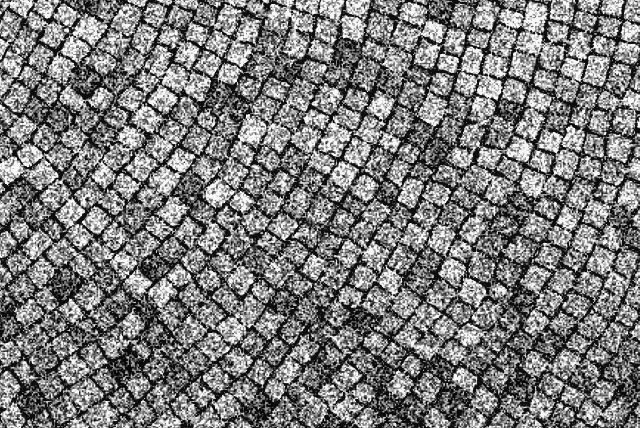
This texture is drawn by a Shadertoy shader. Its source:

```glsl
// Speckled granite setts laid in wide curved courses, in black and white.

const vec2 ARC_CENTRE = vec2(-0.9, 1.55); // in canvas heights
const float PITCH = 0.0565;               // course spacing, in canvas heights
const float JOINT = 0.036;                // half joint width, in courses

float hash(vec2 p) {
    vec3 q = fract(p.xyx * vec3(0.1031, 0.1030, 0.0973));
    q += dot(q, q.yzx + 33.33);
    return fract((q.x + q.y) * q.z);
}

float noise(vec2 p) {
    vec2 i = floor(p), f = fract(p);
    f = f * f * (3.0 - 2.0 * f);
    return mix(mix(hash(i), hash(i + vec2(1, 0)), f.x),
               mix(hash(i + vec2(0, 1)), hash(i + vec2(1, 1)), f.x), f.y);
}

vec2 rotate(vec2 p, float a) {
    float c = cos(a), s = sin(a);
    return vec2(c * p.x - s * p.y, s * p.x + c * p.y);
}

float roundedBox(vec2 p, vec2 halfSize, float radius) {
    vec2 q = abs(p) - halfSize + radius;
    return length(max(q, 0.0)) + min(max(q.x, q.y), 0.0) - radius;
}

// Uneven start of stone i along its course
float stoneStart(float i, float course) {
    return i + 0.36 * (hash(vec2(i, course) + 71.0) - 0.5);
}

// Signed distance to the stone at p (x) and the stone's id (yz)
vec3 sett(vec2 p) {
    vec2 d = p - ARC_CENTRE;
    float radius = length(d) / PITCH + 0.5 * (noise(p * 7.0) - 0.5);
    float course = floor(radius);
    float along = atan(d.y, d.x) * (course + 0.5) + hash(vec2(course, 5.0)) + 200.0;

    float i = floor(along);
    if (along < stoneStart(i, course)) i -= 1.0;
    else if (along >= stoneStart(i + 1.0, course)) i += 1.0;
    float start = stoneStart(i, course), end = stoneStart(i + 1.0, course);

    // Each stone is slightly turned, tapered, shrunk and lumpy
    vec2 id = vec2(i, course);
    vec2 local = vec2(along - 0.5 * (start + end), radius - course - 0.5);
    local += 0.07 * (vec2(noise(p * 60.0), noise(p * 60.0 + 40.0)) - 0.5);
    local = rotate(local, 0.2 * (hash(id + 11.0) - 0.5));
    local.x *= 1.0 + 0.2 * (hash(id + 23.0) - 0.5) * local.y;
    vec2 trim = 0.05 * vec2(hash(id + 31.0), hash(id + 47.0));
    vec2 halfSize = vec2(0.5 * (end - start), 0.5) - JOINT - trim;
    float corner = mix(0.07, 0.19, hash(id + 59.0));
    return vec3(roundedBox(local, halfSize, corner), id);
}

void mainImage(out vec4 fragColor, in vec2 fragCoord) {
    vec2 p = fragCoord / iResolution.y;
    vec3 stone = sett(p);
    vec2 id = stone.yz;

    // Mineral grain at two sizes, centred on zero
    float fine = noise(p * 290.0) - 0.5;
    float coarse = noise(rotate(p, 0.6) * 150.0 + 90.0) - 0.5;
    float grain = 0.7 * fine + 0.4 * coarse;

    // Tone of each stone: mostly pale, a few dark, with soft stains
    float tone = 0.64 + 0.24 * (hash(id + 83.0) - 0.5);
    tone -= 0.26 * step(0.87, hash(id + 97.0));
    tone += 0.2 * (noise(p * 28.0) - 0.5) + 0.14 * (p.y - 0.5);
    tone -= 0.1 * smoothstep(-0.1, 0.0, stone.x);
    float face = tone + 1.4 * grain;

    // Gritty dark joints
    float grit = 0.05 + 0.75 * smoothstep(-0.02, 0.42, grain);

    float pixel = 1.0 / (iResolution.y * PITCH);
    float edge = stone.x - 0.04 * grain;
    float cover = 1.0 - smoothstep(-0.75 * pixel, 0.75 * pixel, edge);
    float value = clamp(mix(grit, face, cover), 0.03, 0.97);
    fragColor = vec4(vec3(value), 1.0);
}
```
